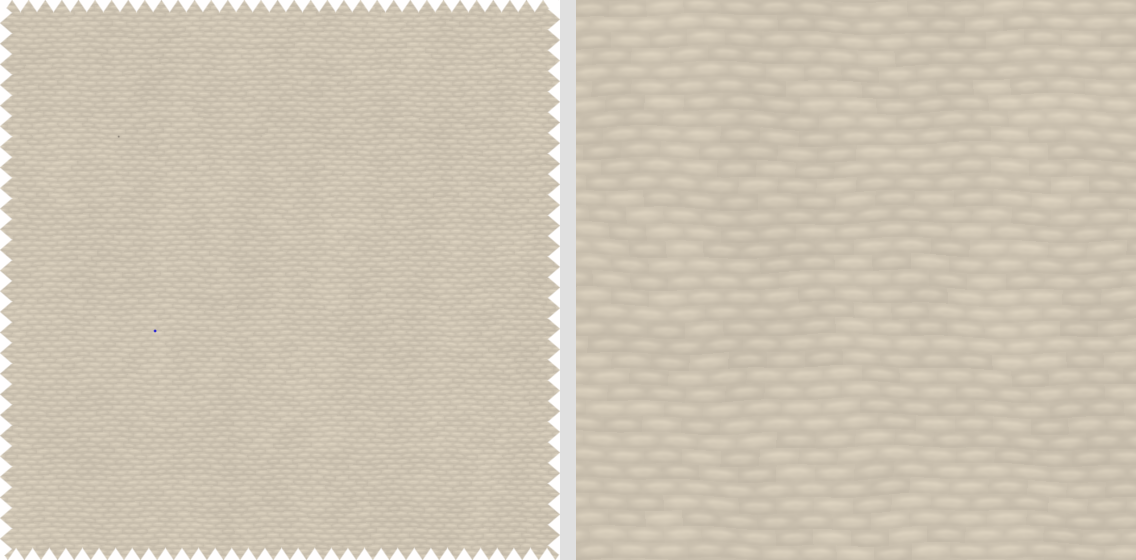
Left: the whole. Right: its middle third, enlarged.
A Shadertoy shader for this texture:

```glsl
// A swatch of beige woven cloth with pinked edges on white.
// Brick-offset lens-shaped threads are shaded per cell, roughened by cellular
// noise and slow sines, then cut by a triangle wave along each side.

const vec2  THREADS     = vec2(44.0, 105.0);   // stitches across, rows down
const vec2  BEAD_RADIUS = vec2(0.47, 0.44);    // in cell units
const vec2  TEETH       = vec2(33.75, 27.15);  // along horizontal, vertical sides
const float TOOTH_DEPTH = 0.0215;
const vec4  TOOTH_PHASE = vec4(0.97, 0.23, 0.53, 0.71); // bottom, top, left, right
const vec3  SHADOW      = vec3(0.750, 0.712, 0.648);
const vec3  LIGHT       = vec3(0.865, 0.825, 0.750);
const vec3  PAPER       = vec3(1.0, 0.995, 0.995);
const vec3  INK_BLUE    = vec3(0.05, 0.05, 0.85);
const vec3  SPECK_GREY  = vec3(0.47, 0.44, 0.41);
const vec2  INK_POS     = vec2(0.277, 0.409);
const vec2  SPECK_POS   = vec2(0.212, 0.756);
const float INK_RADIUS  = 0.0021;
const float SPECK_RADIUS = 0.0014;

float hash(vec2 p) {
    p = fract(p * vec2(0.1031, 0.1137));
    p += dot(p, p.yx + 33.33);
    return fract((p.x + p.y) * p.x * 7.13);
}

// Distance to the nearest scattered point
float cellular(vec2 p) {
    vec2 cell = floor(p);
    float nearest = 1.5;
    for (int y = -1; y <= 1; y++)
    for (int x = -1; x <= 1; x++) {
        vec2 c = cell + vec2(x, y);
        vec2 point = c + vec2(hash(c), hash(c + 57.0));
        nearest = min(nearest, length(point - p));
    }
    return nearest;
}

// Brightness of the weave, 0 in the gaps to 1 on the crests
float weave(vec2 uv) {
    vec2 g = uv * THREADS;
    g.y += 0.14 * sin(uv.x * 31.0 + 2.0 * sin(uv.y * 17.0)) + 0.07 * sin(uv.x * 97.0 + uv.y * 43.0);
    float row = floor(g.y);
    g.x += 0.5 * mod(row, 2.0) + 0.14 * (hash(vec2(row, 9.0)) - 0.5);
    g.x += 0.10 * sin(uv.y * 39.0 + uv.x * 13.0);
    vec2 cell = vec2(floor(g.x), row);
    vec2 q = fract(g) - 0.5;
    float vary = hash(cell + 11.0) - 0.5;

    // Raised thread, lit above its middle and shaded beneath
    float bead = 1.0 - smoothstep(0.35, 1.2, length(q / (BEAD_RADIUS * (1.0 + 0.2 * vary))));
    float lit = (q.y - 0.14) / 0.17;
    float low = (q.y + 0.40) / 0.15;
    float crest = bead * exp(-lit * lit);
    float gap = exp(-low * low);

    float fibre = cellular(uv * vec2(150.0, 260.0)) - 0.5;
    float drift = sin(uv.x * 23.0 + 1.7 * sin(uv.y * 5.0)) + sin(uv.x * 61.0 - uv.y * 7.0)
                + sin(uv.y * 19.0 + uv.x * 4.0);
    return 0.34 + 0.26 * bead + 0.28 * crest - 0.14 * gap
         + 0.16 * vary + 0.12 * fibre + 0.022 * drift;
}

// Signed distance to one pinked side: negative inside the cut-out notches
float pinked(float inset, float along, float count, float phase) {
    float tri = 1.0 - 2.0 * abs(fract(along * count - phase + 0.5) - 0.5);
    float slope = 2.0 * TOOTH_DEPTH * count;
    return (inset - TOOTH_DEPTH * tri) / sqrt(1.0 + slope * slope);
}

float spot(vec2 uv, vec2 centre, float radius, float pixel) {
    return 1.0 - smoothstep(radius - pixel, radius + pixel, length(uv - centre));
}

void mainImage(out vec4 fragColor, in vec2 fragCoord) {
    vec2 uv = fragCoord / iResolution.xy;
    float pixel = 1.0 / min(iResolution.x, iResolution.y);

    // Cloth
    vec3 color = mix(SHADOW, LIGHT, clamp(weave(uv), 0.0, 1.0));

    // Stray marks
    color = mix(color, SPECK_GREY, 0.8 * spot(uv, SPECK_POS, SPECK_RADIUS, pixel));
    color = mix(color, INK_BLUE, spot(uv, INK_POS, INK_RADIUS, pixel));

    // Pinked border
    float horizontal = min(pinked(uv.y, uv.x, TEETH.x, TOOTH_PHASE.x),
                           pinked(1.0 - uv.y, uv.x, TEETH.x, TOOTH_PHASE.y));
    float vertical = min(pinked(uv.x, uv.y, TEETH.y, TOOTH_PHASE.z),
                         pinked(1.0 - uv.x, uv.y, TEETH.y, TOOTH_PHASE.w));
    float cloth = smoothstep(-pixel, pixel, min(horizontal, vertical));
    fragColor = vec4(mix(PAPER, color, cloth), 1.0);
}
```
